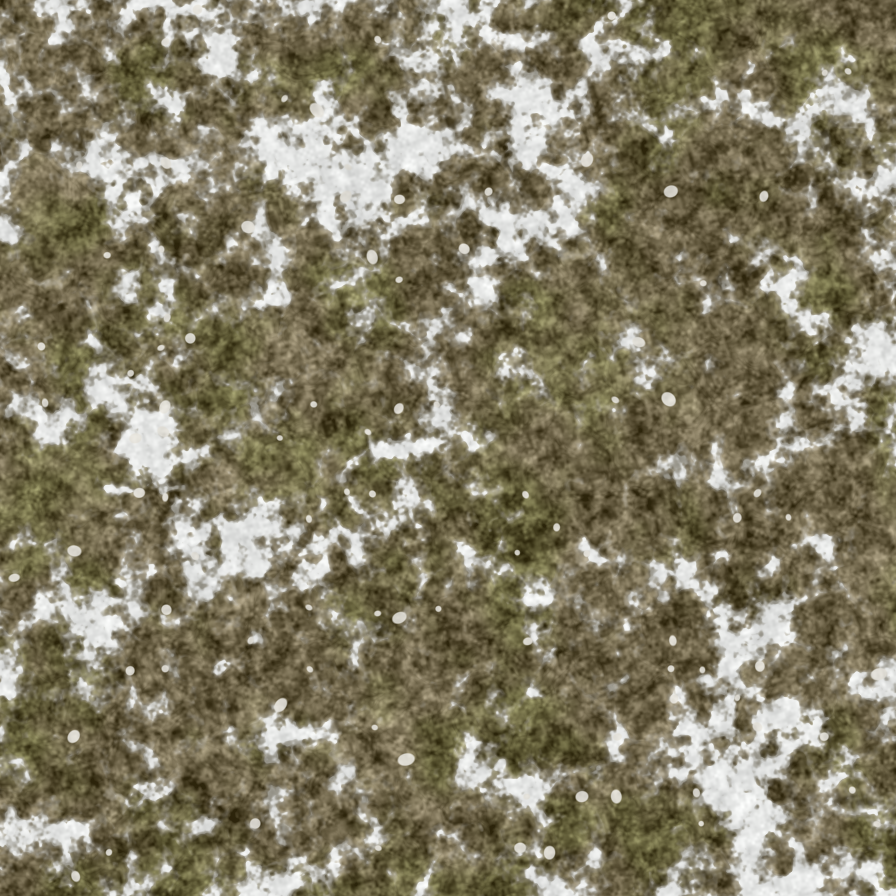
A Shadertoy shader for this texture:

```glsl
// Olive moss clumps with ragged patches of thin snow and a few pale pebbles, seen from above

#define PATCH_SCALE 5.0    // broad snow patches per canvas
#define CLUMP_SCALE 17.0   // moss clumps per canvas
#define TUFT_SCALE 42.0    // small tufts per canvas
#define GRAIN_SCALE 66.0   // coarsest moss grain per canvas
#define FLECK_SCALE 120.0  // crisp leaf flecks per canvas
#define PEBBLE_SCALE 30.0  // pebble cells per canvas
#define PEBBLE_SHARE 0.10  // share of cells holding a pebble
#define SNOW_LEVEL 0.115   // higher means less snow
#define SNOW_EDGE 0.045    // half width of the snow border
#define FROST 0.62         // strength of the grey fringe

const vec3 MOSS_DARK = vec3(0.245, 0.215, 0.115);
const vec3 MOSS_LIGHT = vec3(0.62, 0.59, 0.475);
const vec3 FRINGE = vec3(0.61, 0.59, 0.54);
const vec3 SNOW_SHADE = vec3(0.67, 0.66, 0.62);
const vec3 SNOW_BRIGHT = vec3(0.89, 0.895, 0.89);
const vec3 PEBBLE = vec3(0.88, 0.87, 0.84);

vec2 hash2(vec2 p) {
    vec3 q = fract(p.xyx * vec3(0.1031, 0.1030, 0.0973));
    q += dot(q, q.yzx + 33.33);
    return fract((q.xx + q.yz) * q.zy);
}

float valueNoise(vec2 p) {
    vec2 cell = floor(p), f = fract(p);
    f = f * f * (3.0 - 2.0 * f);
    vec2 e = vec2(0.0, 1.0);
    return mix(mix(hash2(cell).x, hash2(cell + e.yx).x, f.x),
               mix(hash2(cell + e.xy).x, hash2(cell + e.yy).x, f.x), f.y);
}

// Layered noise centred on zero; a higher gain gives a finer, rougher look
float layers(vec2 p, int count, float gain) {
    float sum = 0.0, total = 0.0, weight = 1.0;
    for (int i = 0; i < count; i++) {
        sum += weight * (valueNoise(p) - 0.5);
        total += weight;
        weight *= gain;
        p = mat2(1.6, 1.2, -1.2, 1.6) * p + 17.3;
    }
    return sum / total;
}

// Distance to the nearest scattered point, roughly centred on zero
float cellular(vec2 p) {
    vec2 cell = floor(p);
    float nearest = 8.0;
    for (int y = -1; y <= 1; y++)
    for (int x = -1; x <= 1; x++) {
        vec2 c = cell + vec2(x, y);
        vec2 d = c + hash2(c + 71.0) - p;
        nearest = min(nearest, dot(d, d));
    }
    return sqrt(nearest) - 0.45;
}

// Coverage of small tilted oval stones, at most one per cell
float pebbles(vec2 p) {
    vec2 cell = floor(p);
    vec2 pick = hash2(cell + 211.0), shape = hash2(cell + 307.0);
    vec2 d = fract(p) - mix(vec2(0.3), vec2(0.7), hash2(cell + 401.0));
    float angle = 6.283 * pick.y;
    d = mat2(cos(angle), sin(angle), -sin(angle), cos(angle)) * d;
    d.x *= mix(0.7, 1.0, shape.x);
    float radius = mix(0.09, 0.22, shape.y * shape.y);
    float stone = 1.0 - smoothstep(radius - 0.03, radius + 0.03, length(d));
    return stone * step(pick.x, PEBBLE_SHARE);
}

void mainImage(out vec4 fragColor, in vec2 fragCoord) {
    vec2 uv = fragCoord / min(iResolution.x, iResolution.y);

    // Bend the clumps so that their outlines are uneven
    vec2 bend = vec2(layers(uv * 30.0 + 5.0, 3, 0.6), layers(uv * 30.0 + 47.0, 3, 0.6));
    vec2 ground = uv + 0.03 * bend;
    float clump = cellular(ground * CLUMP_SCALE);
    float tuft = cellular(ground * TUFT_SCALE + 9.0);
    float fleck = cellular(ground * FLECK_SCALE + 23.0);
    float grain = layers(uv * GRAIN_SCALE + 31.0, 3, 0.95);

    // Moss: dark clump cores, slight mottling, crisp grain
    float tone = 0.49 + 0.4 * layers(uv * 11.0 + 83.0, 3, 0.6)
               + 1.55 * grain + 0.35 * clump + 0.25 * tuft - 0.35 * fleck;
    vec3 color = mix(MOSS_DARK, MOSS_LIGHT, clamp(tone, -0.2, 1.25));
    float green = smoothstep(-0.1, 0.25, layers(uv * 12.0 + 129.0, 3, 0.6));
    color *= mix(vec3(1.02, 0.995, 1.0), vec3(0.96, 0.99, 0.84), green);

    // Snow settles in broken patches and in the gaps between clumps
    float depth = 0.55 * layers(uv * PATCH_SCALE + 3.0, 3, 0.55)
                + 0.60 * layers(uv * 13.0 + 59.0, 3, 0.6)
                + 0.45 * clump + 0.30 * tuft
                + 0.50 * layers(uv * GRAIN_SCALE + 163.0, 3, 0.75);
    float fringe = smoothstep(-0.06, SNOW_LEVEL, depth);
    color = mix(color, FRINGE + 0.6 * grain, FROST * fringe);

    float snow = smoothstep(SNOW_LEVEL - SNOW_EDGE, SNOW_LEVEL + SNOW_EDGE, depth);
    float bright = smoothstep(SNOW_LEVEL - 0.03, SNOW_LEVEL + 0.12, depth + 0.35 * grain);
    color = mix(color, mix(SNOW_SHADE, SNOW_BRIGHT, bright) + 0.25 * grain, snow);

    // Pebbles
    color = mix(color, PEBBLE + 0.15 * grain, 0.95 * pebbles(uv * PEBBLE_SCALE));

    fragColor = vec4(clamp(color, 0.0, 1.0), 1.0);
}
```
